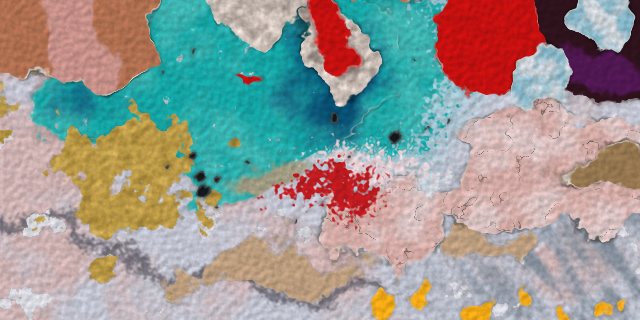
Write a WebGL 2 fragment shader that draws this texture.

```glsl
#version 300 es
precision highp float;
// Weathered wall: skins of paint flaking off pale plaster. Each skin is a
// union of noise-warped ellipses with a chipped lip and a shadow; sprayed
// paint is a grain threshold.
uniform vec2 u_resolution;
out vec4 fragColor;

vec2 hash2(vec2 p) {
  vec3 q = fract(p.xyx * vec3(.1031, .103, .0973));
  q += dot(q, q.yzx + 33.33);
  return fract((q.xx + q.yz) * q.zy);
}

float corner(vec2 cell, vec2 f) {
  float a = 6.2832 * hash2(cell + 57.).x;
  return dot(vec2(cos(a), sin(a)), f);
}

// Gradient noise, about -1 to 1
float noise(vec2 p) {
  vec2 i = floor(p), f = p - i, e = vec2(1, 0), u = f * f * (3. - 2. * f);
  return 1.4 * mix(mix(corner(i, f), corner(i + e, f - e), u.x),
    mix(corner(i + e.yx, f - e.yx), corner(i + 1., f - 1.), u.x), u.y);
}

float fbm(vec2 p) {
  float sum = 0., amp = .5;
  for (int i = 0; i < 5; i++) {
    sum += amp * noise(p);
    p = mat2(1.6, 1.2, -1.2, 1.6) * p + 7.3;
    amp *= .5;
  }
  return sum;
}

// Ellipse field, positive inside, roughly a distance
float blob(vec2 p, float x, float y, float rx, float ry) {
  return (1. - length((p - vec2(x, y)) / vec2(rx, ry))) * min(rx, ry);
}

// Skin of paint: shadow outside the edge, pale broken lip inside it
vec3 skin(vec3 under, vec3 paint, float d, float lip, float aa) {
  under *= 1. - .5 * lip * smoothstep(-.016, 0., d);
  paint = mix(vec3(.82, .77, .73), paint, 1. - lip + lip * smoothstep(.003, .009, d));
  return mix(under, paint, smoothstep(-aa, aa, d));
}

// Sprayed paint: grains thin out where the density falls
vec3 spray(vec3 under, vec3 paint, float density) {
  return mix(under, paint, smoothstep(-.06, .12, density));
}

void main() {
  vec2 p = gl_FragCoord.xy / u_resolution.y;
  float aa = 1. / u_resolution.y;
  float broad = fbm(p * 3. + 11.), mid = fbm(p * 8. + 4.), fine = fbm(p * 24.);
  vec2 q = p + .15 * vec2(fbm(p * 4.5), fbm(p * 4.5 + 31.)) + .018 * fine;
  float lip = smoothstep(-.25, .25, fbm(p * 13. + 5.));
  float grain = .22 * noise(p * 85.) + .18 * noise(p * 41. + 3.);

  // Plaster with pink wash, grey brushing and a curved dark smear
  vec3 col = mix(vec3(.75, .76, .81), vec3(.8, .69, .69),
    smoothstep(-.1, .25, broad + .12 - .2 * p.x));
  float brushed = fbm(mat2(.8, -.6, .6, .8) * p * vec2(16, 4));
  col = mix(col, vec3(.52, .56, .61), smoothstep(-.25, .4, brushed)
    * smoothstep(-.1, .2, blob(q, 1.85, .2, .55, .35)));
  float arc = abs(q.y - .33 + .36 * p.x - .13 * p.x * p.x);
  float smear = .22 - 8. * arc - 2. * max(p.x - 1.15, 0.);
  col = mix(col, vec3(.4, .39, .43), .85 * smoothstep(-.1, .25, smear + .7 * grain));
  col = skin(col, vec3(.83, .83, .86), mid - .22, .3, 8. * aa);
  float tan1 = max(blob(q, .85, .16, .3, .06), blob(q, 1.5, .22, .13, .06));
  col = skin(col, vec3(.73, .61, .49), tan1 + .12 * mid, .3, 3. * aa);

  // Cracked pink slabs with a bare island
  float pink = max(blob(q, 1.66, .47, .42, .18), blob(q, 1.23, .3, .19, .14));
  pink = min(pink, -blob(q, 1.38, .48, .11, .09));
  vec3 rose = mix(vec3(.82, .66, .64), vec3(.85, .76, .76), smoothstep(-.2, .3, mid));
  rose *= 1. - .4 * lip * smoothstep(.012, 0., abs(fbm(p * 5. + 19.)));
  col = skin(col, rose, pink + .05 * mid, .8 * lip, aa);
  col = skin(col, vec3(.58, .46, .31), blob(q, 1.88, .46, .15, .045), lip, aa);

  // Teal skin with inky stains, dissolving to the right
  float teal = max(blob(q, .74, .84, .52, .36), blob(q, .33, .68, .24, .14));
  teal = max(teal, blob(q, .7, .55, .2, .17));
  float ink = max(blob(q, 1.04, .75, .18, .24), blob(q, .25, .69, .12, .07));
  vec3 sea = mix(vec3(.08, .64, .64), vec3(.24, .7, .69), smoothstep(-.3, .4, broad + mid));
  sea = mix(sea, vec3(.03, .31, .45), smoothstep(-.03, .12, ink + .12 * mid));
  float mist = blob(q, 1.1, .8, .36, .36);
  col = mix(col, vec3(.6, .76, .81), smoothstep(-.12, .1, mist + .1 * mid));
  col = spray(col, sea, 3. * mist - .15 + grain);
  col = skin(col, sea, min(teal, .1 * (.45 - fine)), .35 * lip, aa);
  col = mix(col, vec3(.62, .6, .5), smoothstep(-.01, .02, blob(q, .84, .46, .12, .05)));

  // Flaking ochre and red spray
  float ochre = max(blob(q, .4, .46, .27, .19), blob(q, .33, .15, .2, .1) - .08);
  ochre = max(ochre, blob(q, .02, .66, .1, .12) - .04) - .04 + .32 * mid;
  col = skin(col, vec3(.72, .59, .27) + .12 * fine, ochre, .4 * lip, 3. * aa);
  col = spray(col, vec3(.87, .8, .82), 3. * blob(q, 1.15, .47, .3, .12) - .15 + grain);
  float mark = max(blob(q, .98, .39, .16, .1) - .05, blob(q, 1.09, .4, .07, .07));
  col = spray(col, vec3(.74, .1, .12), 4. * mark + grain);

  // Salmon skin in the top left corner
  float salmon = .8 * (q.y - .74 - .3 * smoothstep(.3, .65, q.x));
  vec3 clay = mix(vec3(.77, .56, .53), vec3(.68, .43, .31),
    smoothstep(0., .02, abs(q.x - .22) - .1));
  col = skin(col, clay, salmon, lip, aa);

  // Dark and purple corner, red skins, bare chips
  float dark = min(.8 * (q.x - 2.23 + .67 * q.y), q.y - .7);
  vec3 plum = mix(vec3(.18, .07, .11), vec3(.31, .09, .32),
    smoothstep(-.01, .01, blob(q, 1.9, .8, .17, .07)));
  col = skin(col, plum, dark, .7 * lip, aa);
  float bare = max(blob(q, .85, 1., .15, .13), blob(q, 1.06, .84, .1, .15));
  col = skin(col, vec3(.77, .72, .69) + .25 * fine, bare, lip, aa);
  float red = max(blob(q, 1.52, .91, .17, .2), blob(q, 1.05, .91, .065, .12));
  red = max(red, blob(q, .76, .745, .05, .018));
  col = skin(col, vec3(.76, .06, .06), red, .6 * lip, aa);
  float chips = max(blob(q, 1.88, .96, .09, .09), blob(q, 1.69, .73, .09, .1));
  col = skin(col, mix(vec3(.8, .82, .84), vec3(.5, .69, .76), lip), chips, .7 * lip, aa);

  // Scattered yellow dabs and pitted holes
  for (float i = 0.; i < 16.; i++) {
    vec2 h = hash2(vec2(i + 3., 8)), k = hash2(vec2(i, 21));
    float dab = blob(q, 1.2 + .14 * i, .1 * h.y, .018 + .03 * k.x, .018 + .03 * k.y);
    col = skin(col, vec3(.93, .65, .08), dab, .2, aa);
    float r = .004 + .018 * k.x * k.x * k.x;
    float pit = blob(p + .02 * fine, .5 + h.x, .28 + .6 * h.y, r, r);
    col = skin(col, vec3(.07, .09, .11), pit, .25, aa);
  }

  // Grazing light on the rough surface
  float relief = noise(p * 55.) - noise(p * 55. + vec2(-.25, .35));
  col *= 1. + .13 * relief + .1 * fine + .05 * noise(p * 120.);
  fragColor = vec4(clamp(col, 0., 1.), 1);
}
```
